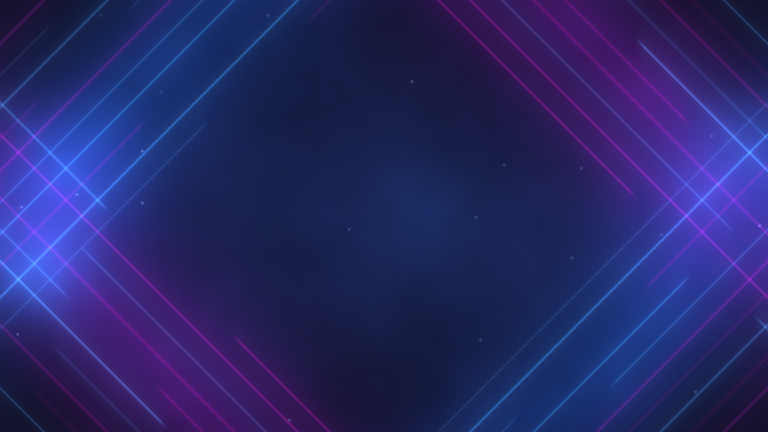
Reproduce this background procedurally as a WebGL 2 fragment shader.

```glsl
#version 300 es
precision highp float;
// Neon beams at 45 degrees fill the four corners of a dark misty blue field.
// Each corner shares one evenly spaced set of diagonals, broken into a front
// and a tail piece; soft bands, side glows, gradient noise and dust fill in.
uniform vec2 u_resolution;
out vec4 fragColor;

vec2 hash2(vec2 cell) {
    vec3 h = fract(cell.xyx * vec3(0.1031, 0.1030, 0.0973));
    h += dot(h, h.yzx + 33.33);
    return fract((h.xx + h.yz) * h.zy);
}

float gradientDot(vec2 cell, vec2 f, vec2 corner) {
    return dot(hash2(cell + corner) * 2.0 - 1.0, f - corner);
}

float gradientNoise(vec2 p) {
    vec2 cell = floor(p), f = fract(p);
    vec2 w = f * f * f * (f * (f * 6.0 - 15.0) + 10.0);
    float low = mix(gradientDot(cell, f, vec2(0, 0)), gradientDot(cell, f, vec2(1, 0)), w.x);
    float high = mix(gradientDot(cell, f, vec2(0, 1)), gradientDot(cell, f, vec2(1, 1)), w.x);
    return mix(low, high, w.y);
}

float mist(vec2 p) {
    float sum = 0.0, amplitude = 0.6;
    for (int i = 0; i < 4; i++) {
        sum += amplitude * gradientNoise(p);
        p = p * 2.03 + 7.1;
        amplitude *= 0.5;
    }
    return sum;
}

// One beam: front piece ends at reach.x, tail piece starts at reach.y,
// both as fractions of the way from the side edge. Negative gain: pink front.
vec3 beam(vec2 q, float offset, vec2 reach, float gain) {
    const vec3 pink = vec3(0.36, 0.0, 0.25);
    const vec3 blue = vec3(0.10, 0.26, 0.34);
    float d = abs(q.x + q.y - offset) * 0.7071;
    float width = max(0.0026, 0.7 / u_resolution.y);
    float light = 0.6 * exp(-d * d / (width * width)) + 0.17 * exp(-d / 0.02);
    float front = smoothstep(0.0, 0.03, reach.x * offset - q.x);
    float tail = smoothstep(0.0, 0.03, q.x - reach.y * offset);
    bool pinkFront = gain < 0.0;
    vec3 color = front * (pinkFront ? pink : blue) + tail * (pinkFront ? blue : pink);
    return color * light * abs(gain);
}

// Beams of a corner; q is measured inward from that corner.
vec3 cornerBeams(vec2 q, bool rightSide, bool blueCorner) {
    // Reaches for left (xy) and right (zw) corners of each diagonal pair.
    const vec4 blueReach[10] = vec4[10](
        vec4(2, 2, 2, 2), vec4(0.72, 2, 0, -1), vec4(2, 2, 2, 2), vec4(0.32, 0.9, 2, 2),
        vec4(2, 2, 2, 2), vec4(2, 2, 0.8, 2), vec4(0, -1, 0, 0.32), vec4(0.56, 2, 0.48, 0.93),
        vec4(2, 2, 2, 2), vec4(0.64, 0.92, 2, 2));
    const vec4 pinkReach[10] = vec4[10](
        vec4(2, 2, 2, 2), vec4(0, 0.4, 0, -1), vec4(2, 2, 2, 2), vec4(0, 0.36, 0, -1),
        vec4(0.99, 2, 0.79, 2), vec4(0.36, 0.76, 0, 0.37), vec4(2, 2, 2, 2), vec4(0, 0.29, 0, 0.12),
        vec4(2, 2, 2, 2), vec4(0.34, 0.7, 0.05, 0.39));
    const float blueGain[10] = float[10](-0.75, 0.35, 1.0, -0.35, -0.85, 0.6, -0.9, -0.5, 1.2, 0.4);
    const float pinkGain[10] = float[10](0.8, 0.3, -0.7, -0.5, 1.3, 0.7, -0.75, -0.6, -0.95, 1.0);
    vec3 sum = vec3(0);
    for (int k = 0; k < 10; k++) {
        vec4 reach = blueCorner ? blueReach[k] : pinkReach[k];
        float gain = blueCorner ? blueGain[k] : pinkGain[k];
        sum += beam(q, 0.102 + 0.0734 * float(k), rightSide ? reach.zw : reach.xy, gain);
    }
    return sum;
}

float blob(vec2 p, vec2 center, vec2 radius) {
    vec2 d = (p - center) / radius;
    return exp(-dot(d, d));
}

void main() {
    vec2 p = gl_FragCoord.xy / u_resolution.y;
    float aspect = u_resolution.x / u_resolution.y;
    float fog = mist(p * 3.2 + 4.0);

    // Dark field with a misty navy heart
    vec3 color = mix(vec3(0.06, 0.06, 0.145), vec3(0.10, 0.14, 0.33),
                     blob(p, vec2(0.5 * aspect, 0.49), vec2(0.70, 0.35)));
    color += vec3(0.01, 0.045, 0.08) * blob(p, vec2(0.55 * aspect, 0.49), vec2(0.13, 0.13));
    color *= 1.0 + 0.35 * fog;

    // Corner bands, wider toward the middle, and their beams
    for (int i = 0; i < 4; i++) {
        bool rightSide = (i & 1) == 1, top = i > 1;
        bool blueCorner = rightSide != top;
        vec2 q = vec2(rightSide ? aspect - p.x : p.x, top ? 1.0 - p.y : p.y);
        float s = q.x + q.y, offAxis = (s - 0.5) / (s > 0.5 ? 0.31 : 0.26);
        float band = exp(-offAxis * offAxis) * (1.0 - 0.25 * q.x / max(s, 0.001));
        band *= 0.72 + 0.28 * smoothstep(0.0, 0.25, q.x);
        color += (blueCorner ? vec3(0.03, 0.15, 0.36) : vec3(0.22, 0.03, 0.29)) * band * (0.9 + 0.3 * fog);
        color += cornerBeams(q, rightSide, blueCorner);
    }

    // Bright glows where the beams cross at the sides
    color += vec3(0.03, 0.10, 0.24) * blob(p, vec2(0.16, 0.58), vec2(0.16, 0.16));
    color += vec3(0.02, 0.15, 0.26) * blob(p, vec2(0.09, 0.38), vec2(0.12, 0.11));
    color += vec3(0.01, 0.09, 0.16) * blob(p, vec2(aspect - 0.07, 0.65), vec2(0.16, 0.14));
    color += vec3(0.05, 0.03, 0.12) * blob(p, vec2(aspect - 0.15, 0.50), vec2(0.18, 0.18));

    // Sparse dust, one candidate per grid cell
    vec2 cell = floor(p * 7.0), seed = hash2(cell + 19.0);
    float speck = length(fract(p * 7.0) - 0.15 - 0.7 * seed) / 7.0;
    float glint = 0.4 + 0.6 * hash2(cell + 31.0).y;
    color += vec3(0.22, 0.27, 0.30) * glint * step(0.8, hash2(cell + 53.0).x) * exp(-speck * speck / 0.00001);

    fragColor = vec4(min(color, 1.0), 1.0);
}
```
